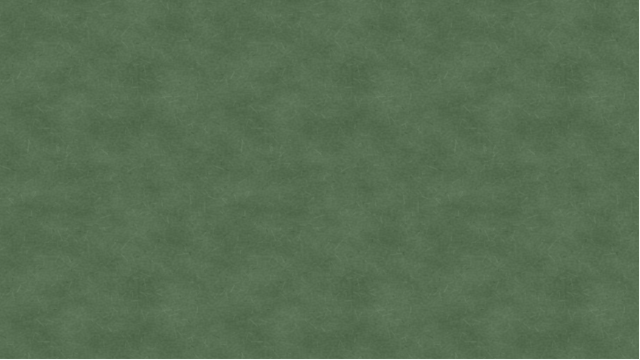
This texture is drawn by a Shadertoy shader. Its source:

```glsl
// Green felt-like paper: a square tile of cloudy, slightly horizontal mottling,
// fine grain and short pale fibres, repeated over the canvas. Periodic gradient
// noise makes the mottling; scattered line segments make the fibres.

const vec3  DARK_GREEN  = vec3(0.328, 0.418, 0.309);
const vec3  LIGHT_GREEN = vec3(0.360, 0.450, 0.341);
const vec3  EDGE_WHITE  = vec3(0.98);
const float TILE_SIZE   = 0.593;            // in canvas heights
const vec2  CLOUD_CELLS = vec2(4.0, 6.0);   // per tile, wider than tall
const vec2  GRAIN_CELLS = vec2(76.0, 92.0);
const float CLOUD_GAIN  = 1.15;
const float GRAIN_GAIN  = 1.0;
const float FIBRE_GAIN  = 1.1;
const float FLECK_GAIN  = 0.9;
const float EDGE_WIDTH  = 0.0030;           // in canvas heights
const float TAU         = 6.2831853;

// Two random values in 0..1 from a lattice cell and a seed.
vec2 hash2(vec2 cell, float seed) {
    uvec3 v = uvec3(uint(cell.x), uint(cell.y), uint(seed));
    uint h = v.x * 1597u + v.y * 51749u + v.z * 7919u + 17u;
    h = (h ^ (h >> 15)) * 739391u;
    h = (h ^ (h >> 13)) * 668265u;
    h ^= h >> 16;
    uint k = (h ^ 40503u) * 277803u;
    k ^= k >> 15;
    return vec2(float(h & 65535u), float(k & 65535u)) / 65535.0;
}

float cornerSlope(vec2 cell, vec2 offset, vec2 period, float seed) {
    float angle = TAU * hash2(mod(cell, period), seed).x;
    return dot(vec2(cos(angle), sin(angle)), offset);
}

// Gradient noise that repeats after "period" cells.
float gradientNoise(vec2 p, vec2 period, float seed) {
    vec2 cell = floor(p), f = fract(p);
    vec2 u = f * f * f * (f * (f * 6.0 - 15.0) + 10.0);
    vec2 e = vec2(1.0, 0.0);
    float a = cornerSlope(cell, f, period, seed);
    float b = cornerSlope(cell + e.xy, f - e.xy, period, seed);
    float c = cornerSlope(cell + e.yx, f - e.yx, period, seed);
    float d = cornerSlope(cell + e.xx, f - e.xx, period, seed);
    return mix(mix(a, b, u.x), mix(c, d, u.x), u.y);
}

// Octaves of noise over one tile.
float clouds(vec2 tile) {
    float sum = 0.0, weight = 1.0;
    vec2 cells = CLOUD_CELLS;
    for (int i = 0; i < 5; i++) {
        sum += weight * gradientNoise(tile * cells, cells, float(i));
        weight *= 0.72;
        cells *= 2.0;
    }
    return sum;
}

float segmentDistance(vec2 p, vec2 halfSpan) {
    float t = clamp(dot(p, halfSpan) / dot(halfSpan, halfSpan), -1.0, 1.0);
    return length(p - t * halfSpan);
}

// One short segment of random place, angle and strength in each cell.
float fibres(vec2 tile, float cells, float halfLength, float seed) {
    vec2 p = tile * cells, base = floor(p);
    float pixel = cells / (TILE_SIZE * iResolution.y);
    float cover = 0.0;
    for (int y = -1; y <= 1; y++) {
        for (int x = -1; x <= 1; x++) {
            vec2 cell = base + vec2(x, y);
            vec2 key = mod(cell, cells);
            vec2 place = hash2(key, seed);
            vec2 look = hash2(key, seed + 1.0);
            float angle = 0.5 * TAU * look.x;
            vec2 span = halfLength * mix(0.3, 1.0, place.y) * vec2(cos(angle), sin(angle));
            float d = segmentDistance(p - cell - place, span);
            float strength = look.y * look.y * look.y;
            cover = max(cover, strength * (1.0 - smoothstep(0.0, 0.05 + pixel, d)));
        }
    }
    return cover;
}

void mainImage(out vec4 fragColor, in vec2 fragCoord) {
    vec2 p = fragCoord / iResolution.y;
    vec2 tile = p / TILE_SIZE;

    // Mottling and grain set the shade between the two greens.
    float shade = 0.36 + CLOUD_GAIN * clouds(tile);
    shade += GRAIN_GAIN * gradientNoise(tile * GRAIN_CELLS, GRAIN_CELLS, 11.0);

    // Pale fibres of two sizes, and sparse dark flecks.
    shade += FIBRE_GAIN * fibres(tile, 22.0, 0.6, 20.0);
    shade += FIBRE_GAIN * 0.8 * fibres(tile, 38.0, 0.5, 30.0);
    shade -= FLECK_GAIN * fibres(tile, 28.0, 0.15, 40.0);
    vec3 color = mix(DARK_GREEN, LIGHT_GREEN, shade);

    // Thin white margin on the right and lower edges.
    float right = iResolution.x / iResolution.y - p.x;
    float pixel = 1.0 / iResolution.y;
    float margin = 1.0 - smoothstep(-0.5 * pixel, 0.5 * pixel, min(right, p.y) - EDGE_WIDTH);
    fragColor = vec4(mix(color, EDGE_WHITE, margin), 1.0);
}
```
